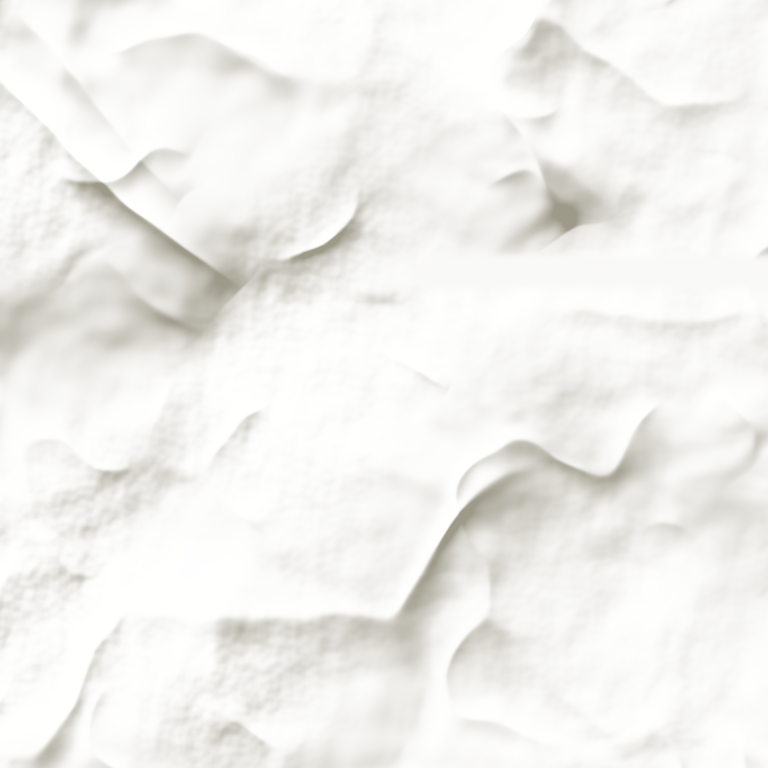
This texture map is drawn by a Shadertoy shader. Its source:

```glsl
// Pale shaded relief of snowy hills: soft slopes, sharp crests and a flat valley floor.

const vec3  PAPER       = vec3(1.0, 1.0, 0.998);
const vec3  SHADE_TINT  = vec3(0.95, 0.99, 1.14);  // what shadow takes away: warm grey
const vec2  TO_LIGHT    = vec2(-0.51, 0.86);
const float SHADE_GAIN  = 0.165;
const float SHADE_BIAS  = -0.05;
const float SHADE_KNEE  = 0.35;    // softness where lit slopes turn to white
const float MAX_SHADE   = 0.4;
const float HILL_SLOPE  = 0.45;
const float CREST_WIDTH = 0.12;
const float CREST_SLOPE = 1.05;
const float VALLEY_RISE = 0.075;
const float VALLEY_WIDTH = 0.09;
const float GRAIN       = 0.45;
const float SAMPLE_STEP = 0.002;

// Unit gradient from an integer hash
vec2 gradientAt(ivec2 cell) {
    uint h = uint(cell.x) * 1597334677u ^ uint(cell.y) * 3812015801u;
    h = (h ^ (h >> 15)) * 2246822519u;
    h = (h ^ (h >> 13)) * 3266489917u;
    h ^= h >> 16;
    float angle = float(h & 65535u) / 65536.0 * 6.28319;
    return vec2(cos(angle), sin(angle));
}

float gradientNoise(vec2 p) {
    vec2 base = floor(p), f = p - base;
    ivec2 c = ivec2(base);
    vec2 u = f * f * f * (f * (f * 6.0 - 15.0) + 10.0);
    float a = dot(gradientAt(c), f);
    float b = dot(gradientAt(c + ivec2(1, 0)), f - vec2(1, 0));
    float d = dot(gradientAt(c + ivec2(0, 1)), f - vec2(0, 1));
    float e = dot(gradientAt(c + ivec2(1, 1)), f - vec2(1, 1));
    return mix(mix(a, b, u.x), mix(d, e, u.x), u.y);
}

vec2 warp(vec2 p) {
    vec2 coarse = vec2(gradientNoise(p * 4.0 + 3.7), gradientNoise(p * 4.0 + 21.3));
    vec2 fine = vec2(gradientNoise(p * 15.0 + 8.1), gradientNoise(p * 15.0 + 47.9));
    return p + 0.04 * coarse + 0.012 * fine;
}

// Signed height above the valley line, which bends down to the left
float valleyOffset(vec2 p) {
    return p.y - 0.645 + 0.16 * (1.0 - smoothstep(0.0, 0.55, p.x));
}

// Rolling hills, each octave weighted by its slope
float hills(vec2 p) {
    float height = 0.0, scale = 2.2, steepness = HILL_SLOPE;
    for (int i = 0; i < 4; i++) {
        height += steepness / scale * gradientNoise(p * scale + 13.7 * float(i));
        scale *= 2.25;
        steepness *= 0.75;
    }
    return height;
}

// Broken crest lines along the zero contours of noise, at two sizes
float crests(vec2 p) {
    float height = 0.0, scale = 2.5;
    for (int i = 0; i < 2; i++) {
        float n = gradientNoise(p * scale + vec2(5.3, 9.6));
        float presence = smoothstep(-0.05, 0.22, gradientNoise(p * scale * 0.9 + vec2(31.2, 17.4)));
        height += CREST_SLOPE / scale * CREST_WIDTH * presence * 1.6 * exp(-sqrt(n * n + 0.0004) / CREST_WIDTH);
        scale *= 2.3;
    }
    return height;
}

// Long ridge: offset is the distance to its line, x fades in and out between the ends
float ridge(float offset, float x, float start, float end, float width, float rise) {
    float presence = smoothstep(start, start + 0.1, x) * (1.0 - smoothstep(end - 0.1, end, x));
    return rise * presence * exp(-sqrt(offset * offset + 0.00004) / width);
}

// Narrow spur from a to b, tapered at both ends
float spur(vec2 p, vec2 a, vec2 b, float width, float rise) {
    vec2 along = b - a;
    float t = clamp(dot(p - a, along) / dot(along, along), 0.0, 1.0);
    float d = length(p - a - along * t);
    return rise * 4.0 * t * (1.0 - t) * exp(-sqrt(d * d + 0.00001) / width);
}

// Fine erosion grain, stronger to the left
float grain(vec2 p) {
    float patchiness = smoothstep(-0.25, 0.25, gradientNoise(p * 3.0 + 61.0));
    float strength = GRAIN * patchiness * (1.0 - 0.7 * smoothstep(0.2, 0.7, p.x));
    float streaks = gradientNoise(p * vec2(42.0, 24.0)) / 42.0;
    return strength * (streaks + 0.6 * gradientNoise(p * 85.0) / 85.0);
}

float terrain(vec2 p) {
    vec2 q = warp(p);
    float v = valleyOffset(q) / VALLEY_WIDTH;
    float height = hills(q) + crests(q) + grain(p) + VALLEY_RISE * (1.0 - exp(-v * v));
    float southLine = 0.03 + 0.17 * smoothstep(0.03, 0.17, q.x) + 0.18 * smoothstep(0.5, 0.66, q.x);
    height += ridge((q.y - southLine) / 1.3, q.x, -0.05, 0.72, 0.03, 0.075);
    height += ridge(q.y - 0.98 + 0.11 * smoothstep(0.66, 0.9, q.x), q.x, 0.63, 0.97, 0.026, 0.06);
    height += ridge(q.y - 0.595, q.x, 0.68, 1.2, 0.018, 0.03);
    for (float i = 0.0; i < 2.0; i++)
        height += spur(q, vec2(-0.12, 0.98) + 0.08 * i, vec2(0.31, 0.63) + vec2(-0.06, 0.12) * i, 0.027, 0.16 - 0.05 * i);
    height += spur(q, vec2(0.61, 0.92), vec2(0.75, 0.69), 0.022, 0.13);
    return height + spur(q, vec2(0.48, 0.545), vec2(0.58, 0.5), 0.009, 0.035);
}

void mainImage(out vec4 fragColor, in vec2 fragCoord) {
    vec2 p = fragCoord / iResolution.y;

    // Slope toward the light: positive faces lie in shade
    vec2 stepToLight = SAMPLE_STEP * TO_LIGHT;
    float slope = (terrain(p + stepToLight) - terrain(p - stepToLight)) / (2.0 * SAMPLE_STEP);

    // Level valley floor
    float floorMask = 1.0 - smoothstep(0.012, 0.032, abs(valleyOffset(p)));
    slope = mix(slope, -0.2, floorMask * smoothstep(0.42, 0.6, p.x));

    // Soft knee keeps lit slopes near white
    float shade = SHADE_GAIN * SHADE_KNEE * log(1.0 + exp((slope + SHADE_BIAS) / SHADE_KNEE));
    fragColor = vec4(PAPER - SHADE_TINT * min(shade, MAX_SHADE), 1.0);
}
```
